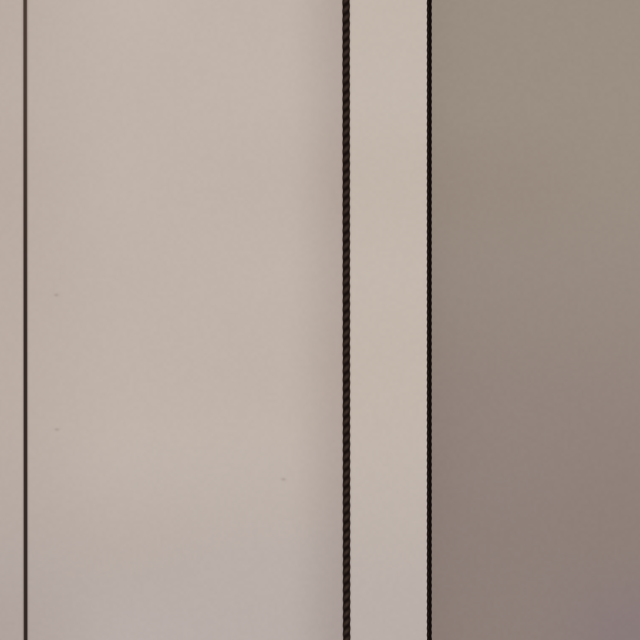
Give the GLSL for this texture, as a WebGL 2 fragment shader.

```glsl
#version 300 es
precision highp float;

uniform vec2 u_resolution;
out vec4 fragColor;

const float SEAM_X = 0.0400;
const float CORD_X = 0.5412;
const float EDGE_X = 0.6708;

const vec3 PANEL_TOP = vec3(0.755, 0.706, 0.668);
const vec3 PANEL_LOW = vec3(0.722, 0.677, 0.655);
const vec3 SHADE_TOP = vec3(0.606, 0.555, 0.510);
const vec3 SHADE_LOW = vec3(0.556, 0.498, 0.474);
const vec3 GAP_DARK = vec3(0.095, 0.065, 0.055);
const vec3 CORD_LIGHT = vec3(0.270, 0.215, 0.185);

float hash(vec2 p) {
    vec3 q = fract(vec3(p.xyx) * 0.1031);
    q += dot(q, q.yzx + 33.33);
    return fract((q.x + q.y) * q.z);
}

float noise(vec2 p) {
    vec2 i = floor(p);
    vec2 f = fract(p);
    f = f * f * (3.0 - 2.0 * f);
    float low = mix(hash(i), hash(i + vec2(1.0, 0.0)), f.x);
    float high = mix(hash(i + vec2(0.0, 1.0)), hash(i + vec2(1.0, 1.0)), f.x);
    return mix(low, high, f.y);
}

// Soft-edged vertical band
float band(float x, float center, float halfWidth, float soft) {
    return 1.0 - smoothstep(halfWidth - soft, halfWidth + soft, abs(x - center));
}

// Diagonal strands of a twisted cord, from 0 to 1
float twist(vec2 p, float period, float slope) {
    return 0.5 + 0.5 * cos(6.28318 * (p.y - slope * p.x) / period);
}

float speck(vec2 p, vec2 center, float radius) {
    vec2 d = (p - center) / vec2(1.5, 1.0);
    return exp(-dot(d, d) / (radius * radius));
}

vec3 lightPanel(vec2 p) {
    vec3 color = mix(PANEL_LOW, PANEL_TOP, smoothstep(0.0, 0.42, p.y));
    // Rounded falloff beside the seam and the cord
    float leftFade = 1.0 - smoothstep(-0.02, 0.22, p.x);
    float rightFade = smoothstep(0.44, 0.545, p.x) * step(p.x, CORD_X);
    color -= leftFade * vec3(0.026, 0.031, 0.030);
    color -= rightFade * vec3(0.055, 0.060, 0.056);
    // Narrow strip is slightly brighter
    color += step(CORD_X, p.x) * vec3(0.010, 0.011, 0.008);
    return color;
}

vec3 shadedPanel(vec2 p) {
    vec3 color = mix(SHADE_LOW, SHADE_TOP, smoothstep(0.05, 0.85, p.y));
    color -= 0.020 * exp(-(p.x - EDGE_X) / 0.035);
    float corner = smoothstep(0.8, 1.0, p.x) * (1.0 - smoothstep(0.0, 0.16, p.y));
    return color + corner * vec3(-0.012, -0.010, 0.014);
}

void main() {
    vec2 p = gl_FragCoord.xy / u_resolution;
    float pixel = 1.0 / u_resolution.x;
    float soft = max(0.0013, 0.75 * pixel);

    // Panels
    float inShade = smoothstep(-soft, soft, p.x - EDGE_X);
    vec3 color = mix(lightPanel(p), shadedPanel(p), inShade);

    // Cloudy tint and fine grain
    color += (noise(p * vec2(5.0, 7.0)) - 0.5) * vec3(0.010, 0.014, 0.016);
    color += (noise(p * 190.0) - 0.5) * 0.009;

    // Small blemishes
    float marks = speck(p, vec2(0.088, 0.539), 0.0025)
                + speck(p, vec2(0.089, 0.329), 0.0025)
                + speck(p, vec2(0.443, 0.251), 0.0025);
    color -= 0.06 * marks;

    // Thin left seam, paler toward the top
    float seamX = SEAM_X - 0.0007 * p.y;
    float seamFade = smoothstep(0.45, 1.0, p.y);
    vec3 seamColor = mix(GAP_DARK, CORD_LIGHT, 0.35 + 0.55 * seamFade);
    color -= 0.05 * band(p.x, seamX, 0.0050, 0.0025);
    color = mix(color, seamColor, 0.92 * band(p.x, seamX, 0.0028, max(0.0016, soft)));

    // Twisted cord in the middle gap
    float cordX = CORD_X - 0.0008 * (p.y - 0.5);
    float strand = twist(p - vec2(cordX, 0.0), 0.0137, 0.75);
    float cordHalf = 0.0056 + 0.0007 * (strand - 0.5);
    float core = band(p.x, cordX, 0.0020, 0.0030);
    vec3 cordColor = mix(GAP_DARK, CORD_LIGHT, strand * (0.45 + 0.4 * core));
    color -= 0.04 * band(p.x, cordX, 0.0075, 0.0025);
    color = mix(color, cordColor, band(p.x, cordX, cordHalf, soft));

    // Dark border of the shaded panel with a beaded left side
    float bead = twist(p, 0.0105, 0.5);
    float edgeHalf = 0.0036 + 0.0006 * (bead - 0.5);
    vec3 edgeColor = mix(GAP_DARK * 0.75, CORD_LIGHT, 0.35 * bead * step(p.x, EDGE_X));
    color = mix(color, edgeColor, band(p.x, EDGE_X, edgeHalf, soft));

    fragColor = vec4(clamp(color, 0.0, 1.0), 1.0);
}
```
